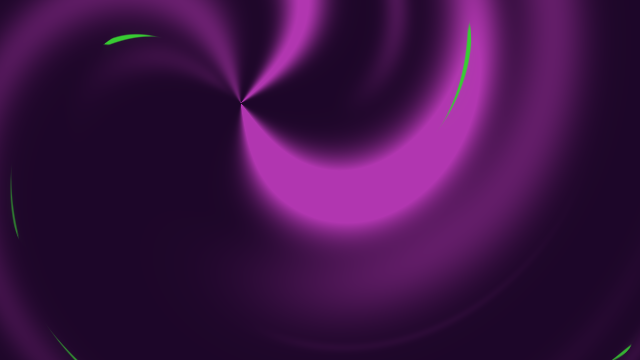
Give the GLSL for this background, as a Shadertoy shader.

```glsl
// Magenta light swirling around an off-centre pinwheel, with thin green streaks.
// Polar angle is unwound by a twist growing with radius squared, so that every
// arm becomes a soft bump at a nearly constant phase (degrees).

#define CENTRE vec2(0.669, 0.713)
#define TWIST 181.0
#define NIGHT vec3(0.115, 0.025, 0.160)
#define MAGENTA vec3(0.695, 0.212, 0.690)
#define GREEN vec3(0.220, 0.800, 0.200)
#define STREAK_GLOW 0.06

const int ARM_COUNT = 7;
const int STREAK_COUNT = 5;

// Arm shape: phase, phase drift per unit radius, angular width, strength
const vec4 ARM_SHAPE[ARM_COUNT] = vec4[ARM_COUNT](
    vec4( -67.0,  -4.0, 20.4, 1.60),   // main crescent
    vec4( -77.0, -60.0, 27.0, 0.47),   // wide outer skirt
    vec4(-105.0, -82.0,  2.5, 0.07),   // faint rim
    vec4(  44.0, -17.0, 12.5, 1.05),   // upper right blade
    vec4( 110.0, -28.0, 16.0, 0.52),   // long left arm
    vec4( 138.0,   0.0, 11.0, 0.20),   // short left wisp
    vec4( -15.0,   0.0,  8.0, 0.32));  // upper right wisp

// Arm reach: radii where it fades in, then radii where it fades out
const vec4 ARM_REACH[ARM_COUNT] = vec4[ARM_COUNT](
    vec4(-1.00, 0.00, 0.46, 0.97),
    vec4( 0.30, 0.69, 2.00, 3.00),
    vec4( 0.60, 0.72, 0.82, 1.00),
    vec4(-1.00, 0.00, 0.35, 1.60),
    vec4(-1.00, 0.00, 0.23, 1.40),
    vec4( 0.00, 0.12, 0.25, 0.50),
    vec4( 0.25, 0.53, 0.60, 0.90));

// Streaks: phase, phase drift, inner radius, outer radius
const vec4 STREAK_PATH[STREAK_COUNT] = vec4[STREAK_COUNT](
    vec4(125.6,    0.0, 0.280, 0.418),
    vec4(-63.0,    0.0, 0.545, 0.678),
    vec4(116.5,    0.0, 0.655, 0.725),
    vec4(107.5,    0.0, 0.815, 0.880),
    vec4(467.0, -340.0, 1.245, 1.278));
const float STREAK_WIDTH[STREAK_COUNT] =
    float[STREAK_COUNT](0.0070, 0.0060, 0.0028, 0.0038, 0.0045);

// Signed difference of two angles in degrees
float angleGap(float a, float b) {
    return mod(a - b + 180.0, 360.0) - 180.0;
}

float armLight(vec4 shape, vec4 reach, float phase, float radius) {
    float offset = angleGap(phase, shape.x + shape.y * radius) / shape.z;
    float fade = smoothstep(reach.x, reach.y, radius)
               * (1.0 - smoothstep(reach.z, reach.w, radius));
    return shape.w * fade * exp(-offset * offset);
}

// Returns the coverage and the glow of one tapered streak
vec2 streakLight(vec4 path, float width, float phase, float radius, float pixel) {
    float along = (radius - path.z) / (path.w - path.z);
    float taper = smoothstep(0.0, 0.8, along) * (1.0 - smoothstep(0.85, 1.0, along));
    // Turn the angular gap into a distance across the curve
    float slope = radius * radians(2.0 * TWIST * radius + path.y);
    float gap = radians(angleGap(phase, path.x + path.y * radius));
    float dist = abs(gap) * radius / sqrt(1.0 + slope * slope);
    float cover = 1.0 - smoothstep(-pixel, pixel, dist - width * taper);
    float strength = min(1.0, 4.0 * taper) * mix(0.55, 1.0, smoothstep(0.002, 0.006, width));
    return vec2(cover * strength, taper * exp(-dist / (2.0 * width)));
}

void mainImage(out vec4 fragColor, in vec2 fragCoord) {
    float pixel = 1.0 / iResolution.y;
    vec2 p = fragCoord * pixel - CENTRE;
    float radius = length(p);
    float phase = degrees(atan(p.y, p.x)) - TWIST * radius * radius;

    // Soft arms, clipped to a flat bright plateau
    float light = 0.0;
    for (int i = 0; i < ARM_COUNT; i++)
        light += armLight(ARM_SHAPE[i], ARM_REACH[i], phase, radius);
    vec3 color = mix(NIGHT, MAGENTA, min(light, 1.0));

    // Green streaks riding on the same spiral
    for (int i = 0; i < STREAK_COUNT; i++) {
        vec2 streak = streakLight(STREAK_PATH[i], STREAK_WIDTH[i], phase, radius, pixel);
        color = mix(color, GREEN, max(streak.x, STREAK_GLOW * streak.y));
    }
    fragColor = vec4(color, 1.0);
}
```
